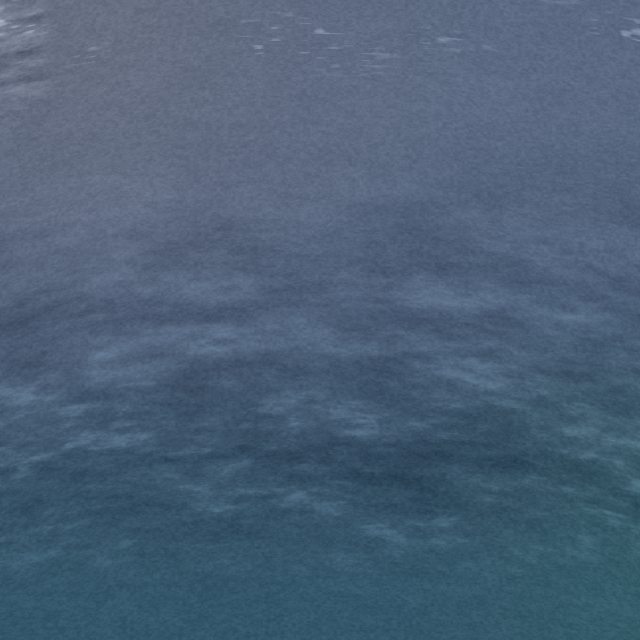
A Shadertoy shader for this texture:

```glsl
// Hazy open water seen from above: a slate to teal gradient, broken by soft
// dark swell patches, pale ripples, fine grain and thin glints near the top.
// All layers are value noise stretched along gently arched wave crests.

#define ARCH 0.22
#define SWELL_SCALE vec2(7.0, 24.0)
#define RIPPLE_SCALE vec2(26.0, 88.0)
#define GRAIN_SCALE vec2(170.0, 260.0)
#define SWELL_GAIN 0.17
#define RIPPLE_GAIN 0.13
#define GRAIN_GAIN 0.065
#define GLINT_GAIN 0.16
#define CORNER_GAIN 0.32

float hash(vec2 p) {
    vec3 q = fract(vec3(p.xyx) * 0.1031);
    q += dot(q, q.yzx + 33.33);
    return fract((q.x + q.y) * q.z);
}

float noise(vec2 p) {
    vec2 cell = floor(p), f = fract(p);
    f = f * f * (3.0 - 2.0 * f);
    float low = mix(hash(cell), hash(cell + vec2(1, 0)), f.x);
    float high = mix(hash(cell + vec2(0, 1)), hash(cell + vec2(1, 1)), f.x);
    return mix(low, high, f.y);
}

// Four octaves, rotated a little each time; result is centred on zero.
float fbm(vec2 p) {
    float sum = 0.0, gain = 0.5;
    for (int i = 0; i < 4; i++) {
        sum += gain * (noise(p) - 0.5);
        p = mat2(0.98, 0.17, -0.17, 0.98) * p * 2.03 + 17.3;
        gain *= 0.52;
    }
    return sum;
}

// Base colour: teal depth below, slate haze above, warm light at top left.
vec3 waterColor(vec2 uv) {
    vec3 teal = vec3(0.205, 0.338, 0.415);
    vec3 deep = vec3(0.222, 0.322, 0.405);
    vec3 slate = vec3(0.305, 0.375, 0.475);
    vec3 haze = vec3(0.357, 0.413, 0.512);
    vec3 warm = vec3(0.440, 0.450, 0.505);
    float level = uv.y + 0.12 * (0.5 - uv.x) * smoothstep(0.2, 0.6, uv.y);
    vec3 color = mix(teal, deep, smoothstep(0.05, 0.3, level));
    color = mix(color, slate, smoothstep(0.24, 0.56, level));
    color = mix(color, haze, smoothstep(0.5, 0.8, level));
    float green = smoothstep(0.6, 1.0, uv.x) * smoothstep(0.55, 0.25, uv.y);
    color += green * vec3(-0.005, 0.018, -0.008);
    float glow = exp(-6.0 * dot(uv - vec2(0.1, 1.0), uv - vec2(0.1, 1.0)));
    return mix(color, warm, 0.55 * glow);
}

void mainImage(out vec4 fragColor, in vec2 fragCoord) {
    vec2 uv = fragCoord / iResolution.xy;

    // Follow the crests: rising on the left, falling on the right.
    vec2 crest = uv;
    crest.y += ARCH * (uv.x - 0.5) * (uv.x - 0.45);
    crest.y += 0.018 * (noise(uv * 6.0) - 0.5);

    // Swell and ripples are strongest in the middle and lower band.
    float swellBand = smoothstep(0.05, 0.3, uv.y) * smoothstep(0.82, 0.5, uv.y);
    float rippleBand = mix(0.22, 1.0, smoothstep(0.02, 0.28, uv.y)
                     * smoothstep(0.75, 0.48, uv.y));
    float swell = fbm(crest * SWELL_SCALE + 3.7);
    float ripple = fbm(crest * RIPPLE_SCALE + 41.0);
    float light = SWELL_GAIN * swell * (0.12 + 0.88 * swellBand);
    light += RIPPLE_GAIN * ripple * rippleBand * (0.75 + swell);

    // Scattered pale crests on the lower water.
    float pale = smoothstep(0.08, 0.35, ripple + 0.6 * swell);
    light += 0.045 * pale * smoothstep(0.06, 0.2, uv.y) * smoothstep(0.5, 0.3, uv.y);

    // Fine surface grain.
    float grain = noise(crest * GRAIN_SCALE) + noise(crest * GRAIN_SCALE * 1.9 + 9.0) - 1.0;
    light += GRAIN_GAIN * grain * 0.6;

    // Thin, sparse glints across the top.
    float streak = noise(crest * vec2(42.0, 230.0) + 71.0);
    float patches = smoothstep(0.42, 0.75, noise(crest * vec2(7.0, 18.0) + 13.0));
    light += GLINT_GAIN * smoothstep(0.68, 0.98, streak) * patches
           * smoothstep(0.84, 0.97, uv.y);

    // Coarse, sunlit wavelets in the upper left corner.
    float corner = smoothstep(0.095, 0.045, uv.x + 0.02 * swell)
                 * smoothstep(0.7, 0.95, uv.y);
    float wavelet = fbm(crest * vec2(18.0, 72.0) + 5.0);
    light += CORNER_GAIN * corner * (wavelet + 0.03);

    vec3 tint = mix(vec3(0.88, 1.0, 1.06), vec3(1.0), smoothstep(0.4, 0.9, uv.y));
    fragColor = vec4(clamp(waterColor(uv) + light * tint, 0.0, 1.0), 1.0);
}
```
